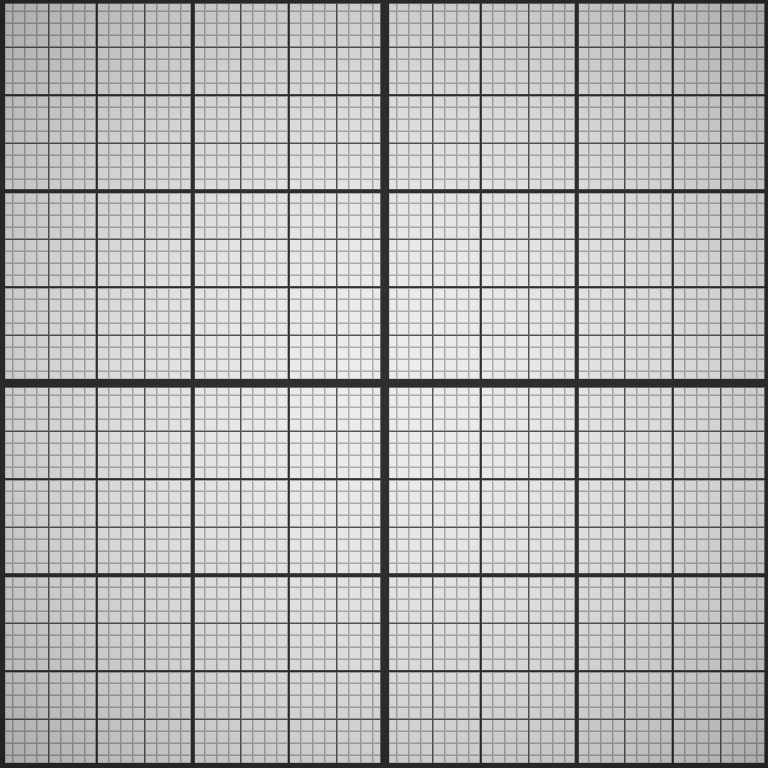
A WebGL 1 fragment shader for this pattern:

```glsl
precision highp float;
// Graph paper: five nested ranks of dark rules on pale grey with a soft vignette.

uniform vec2 u_resolution;

const float INK = 0.20;        // ink brightness relative to the paper
const float PAPER = 0.926;     // paper brightness at the centre
const float FALLOFF = 0.52;    // darkening by squared distance from the centre
const float HAIRLINE = 0.00195;

// Share of a pixel covered by a line of the given width at distance d.
float lineCoverage(float d, float width, float pixel) {
  float near = max(d - 0.5 * pixel, -0.5 * width);
  float far = min(d + 0.5 * pixel, 0.5 * width);
  return clamp((far - near) / pixel, 0.0, 1.0);
}

// Square grid with a whole number of cells across; lines lie on cell borders.
float gridRules(vec2 p, float cells, float width, vec2 pixel) {
  vec2 d = abs(fract(p * cells + 0.5) - 0.5) / cells;
  return max(lineCoverage(d.x, width, pixel.x),
             lineCoverage(d.y, width, pixel.y));
}

// Paper brightness, mirrored about the centre so opposite edges agree.
float paperShade(vec2 p) {
  vec2 fromCentre = fract(p) - 0.5;
  return PAPER - FALLOFF * dot(fromCentre, fromCentre);
}

void main() {
  vec2 pixel = 1.0 / u_resolution;
  // Half a hairline of shift keeps the thinnest rules crisp.
  vec2 p = gl_FragCoord.xy * pixel - 0.5 * HAIRLINE;

  // Ranks from finest to boldest; the darkest one wins.
  float ink = 0.34 * gridRules(p, 64.0, HAIRLINE, pixel);
  ink = max(ink, 0.80 * gridRules(p, 16.0, HAIRLINE, pixel));
  ink = max(ink, gridRules(p, 8.0, 0.0029, pixel));
  ink = max(ink, gridRules(p, 4.0, 0.0054, pixel));
  ink = max(ink, gridRules(p, 2.0, 0.0115, pixel));

  float shade = paperShade(p) * mix(1.0, INK, ink);
  gl_FragColor = vec4(vec3(shade), 1.0);
}
```
